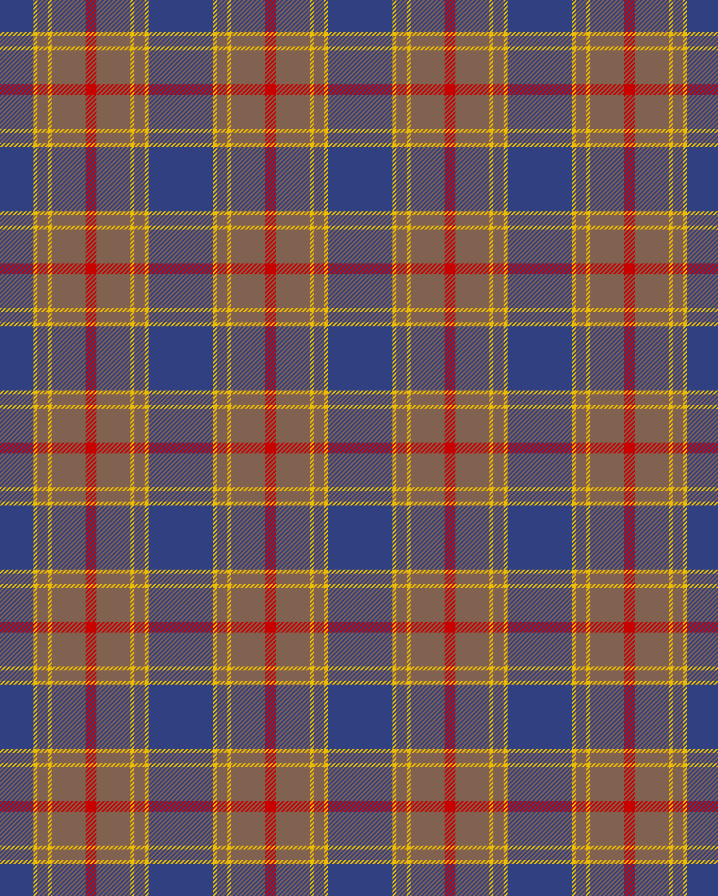
Write a WebGL 1 fragment shader that draws this pattern.

```glsl
precision highp float;
uniform vec2 u_resolution;

#define REPEATS vec2(4.0, 5.0)
#define RED_CENTER vec2(0.507, 0.5)
#define TWILL_LINES 40.0
#define RED_HALF 0.030
#define GOLD_HALF 0.0108
#define GOLD_INNER 0.2300
#define GOLD_OUTER 0.3100
#define BLUE vec3(0.188, 0.251, 0.502)
#define BROWN vec3(0.505, 0.380, 0.315)
#define RED vec3(0.784, 0.0, 0.0)
#define GOLD vec3(0.930, 0.740, 0.0)

// Coverage of a band around a center line, softened over one pixel
float band(float dist, float center, float halfWidth, float pixel) {
  float edge = abs(dist - center) - halfWidth;
  return 1.0 - smoothstep(-0.5 * pixel, 0.5 * pixel, edge);
}

// Thread colour across one mirrored sett, by distance from the red stripe
vec3 threadColor(float coord, float center, float pixel) {
  float dist = abs(fract(coord - center + 0.5) - 0.5);
  vec3 color = mix(BLUE, BROWN, band(dist, 0.0, GOLD_OUTER, pixel));
  color = mix(color, RED, band(dist, 0.0, RED_HALF, pixel));
  float gold = band(dist, GOLD_INNER, GOLD_HALF, pixel)
             + band(dist, GOLD_OUTER, GOLD_HALF, pixel);
  return mix(color, GOLD, min(gold, 1.0));
}

// Diagonal weave: 0 shows the warp, 1 shows the weft
float twill(vec2 cell, vec2 pixel) {
  float phase = fract((cell.x - cell.y) * TWILL_LINES);
  float width = 0.5 * (pixel.x + pixel.y) * TWILL_LINES;
  float soft = 0.6 * width;
  float weave = smoothstep(-soft, soft, abs(phase - 0.5) - 0.25);
  // Fade to an even blend as the lines approach the pixel size
  return mix(weave, 0.5, smoothstep(0.18, 0.75, width));
}

void main() {
  vec2 cell = gl_FragCoord.xy / u_resolution * REPEATS;
  vec2 pixel = REPEATS / u_resolution;

  vec3 warp = threadColor(cell.x, RED_CENTER.x, pixel.x);
  vec3 weft = threadColor(cell.y, RED_CENTER.y, pixel.y);

  gl_FragColor = vec4(mix(warp, weft, twill(cell, pixel)), 1.0);
}
```
